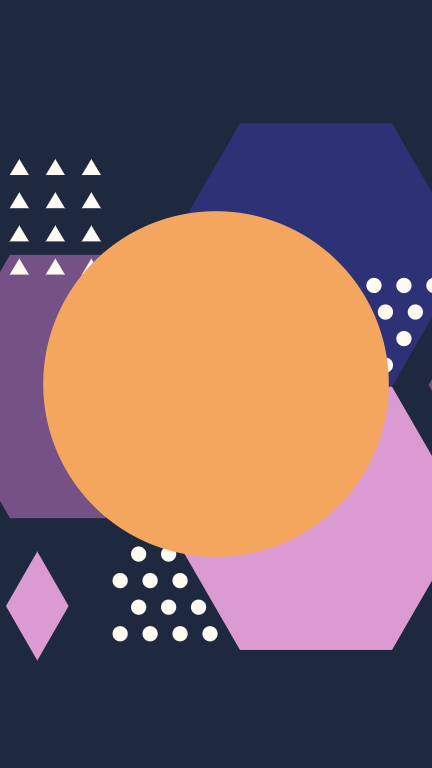
Write a Shadertoy shader that draws this background.

```glsl
const vec3 NAVY   = vec3(0.118, 0.161, 0.251);
const vec3 ORANGE = vec3(0.957, 0.651, 0.373);
const vec3 INDIGO = vec3(0.176, 0.192, 0.459);
const vec3 PLUM   = vec3(0.459, 0.318, 0.525);
const vec3 PINK   = vec3(0.859, 0.608, 0.824);
const vec3 CREAM  = vec3(1.0, 0.980, 0.950);

// Signed distances
float circle(vec2 p, float radius) {
    return length(p) - radius;
}

float hexagon(vec2 p, float apothem) {
    p = abs(p);
    return max(p.y, dot(p, vec2(0.8660254, 0.5))) - apothem;
}

float diamond(vec2 p, vec2 halfSize) {
    vec2 normal = normalize(halfSize.yx);
    return dot(abs(p) - vec2(halfSize.x, 0.0), normal);
}

float triangle(vec2 p, float halfBase, float height) {
    vec2 normal = normalize(vec2(height, halfBase));
    return max(-p.y, dot(vec2(abs(p.x), p.y - height), normal));
}

// Offset from the nearest item of a bounded grid
vec2 gridRepeat(vec2 p, vec2 pitch, vec2 count) {
    vec2 cell = clamp(floor(p / pitch + 0.5), vec2(0.0), count - 1.0);
    return p - cell * pitch;
}

// Grid whose items grow upward from their base line
float triangleGrid(vec2 p, vec2 pitch, vec2 count, float halfBase, float height) {
    vec2 middle = vec2(0.0, 0.5 * height);
    vec2 local = gridRepeat(p - middle, pitch, count) + middle;
    return triangle(local, halfBase, height);
}

// Dots in rows running downward, every second row shifted
float staggeredDots(vec2 p, vec2 pitch, vec2 count, float shift, float radius) {
    float row = clamp(floor(-p.y / pitch.y + 0.5), 0.0, count.y - 1.0);
    vec2 local = p - vec2(shift * mod(row, 2.0), -row * pitch.y);
    local.x = gridRepeat(local, pitch, vec2(count.x, 1.0)).x;
    return circle(local, radius);
}

vec3 paint(vec3 base, vec3 colour, float dist, float pixel) {
    return mix(base, colour, clamp(0.5 - dist / pixel, 0.0, 1.0));
}

void mainImage(out vec4 fragColor, in vec2 fragCoord) {
    float pixel = 1.0 / iResolution.y;
    vec2 p = (fragCoord - 0.5 * iResolution.xy) * pixel;

    float apothem = 0.1714;
    vec2 diamondSize = vec2(0.0408, 0.0710);
    vec2 dotPitch = vec2(0.0390, 0.0346);
    vec2 dotCount = vec2(4.0);
    float dotShift = -0.0241;
    float dotRadius = 0.0099;

    vec3 colour = NAVY;

    // Left hexagon and triangles
    colour = paint(colour, PLUM, hexagon(p - vec2(-0.1693, -0.0033), apothem), pixel);
    float triangles = triangleGrid(p - vec2(-0.2561, 0.2721), vec2(0.0469, -0.0432),
                                   vec2(3.0, 4.0), 0.0125, 0.0208);
    colour = paint(colour, CREAM, triangles, pixel);

    // Diamonds
    colour = paint(colour, PINK, diamond(p - vec2(-0.2327, -0.2891), diamondSize), pixel);
    colour = paint(colour, PLUM, diamond(p - vec2(0.3177, -0.0013), diamondSize), pixel);

    // Upper hexagon with dots clipped to it
    float upperHex = hexagon(p - vec2(0.1302, 0.1680), apothem);
    float upperDots = staggeredDots(p - vec2(0.2057, 0.1283), dotPitch, dotCount,
                                    dotShift, dotRadius);
    colour = paint(colour, INDIGO, upperHex, pixel);
    colour = paint(colour, CREAM, max(upperDots, upperHex), pixel);

    // Lower dots tucked under the lower hexagon
    float lowerDots = staggeredDots(p - vec2(-0.1007, -0.2214), dotPitch, dotCount,
                                    dotShift, dotRadius);
    colour = paint(colour, CREAM, lowerDots, pixel);
    colour = paint(colour, PINK, hexagon(p - vec2(0.1302, -0.1749), apothem), pixel);

    // Central disc
    colour = paint(colour, ORANGE, circle(p, 0.2250), pixel);

    fragColor = vec4(colour, 1.0);
}
```
